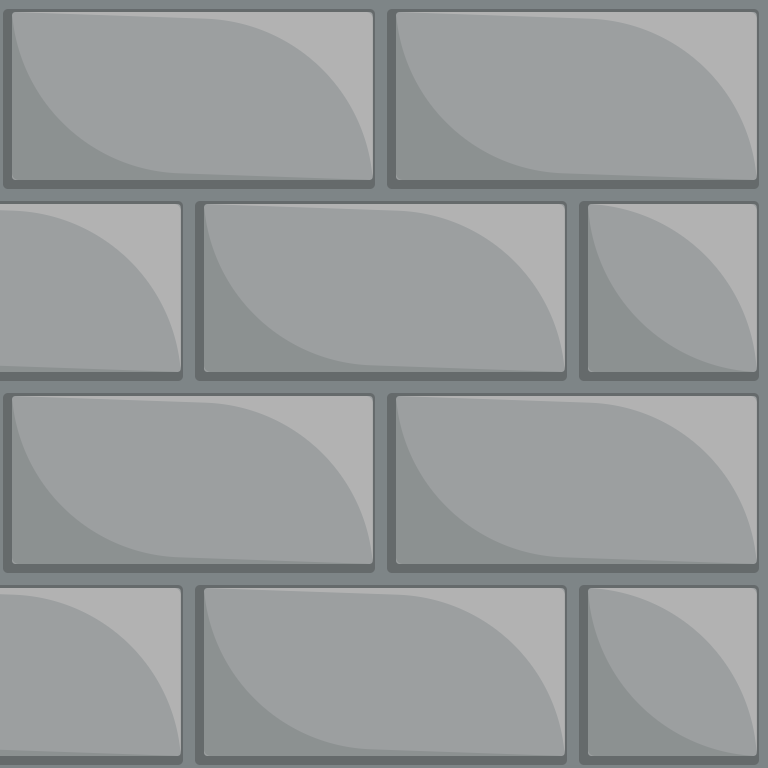
Give the GLSL for this pattern, as a WebGL 2 fragment shader.

```glsl
#version 300 es
precision highp float;

uniform vec2 u_resolution;
out vec4 fragColor;

const float ROWS = 4.0;
const float BRICK_LENGTH = 2.0; // in row heights

const vec3 MORTAR = vec3(0.495, 0.522, 0.53);
const vec3 EDGE = vec3(0.395, 0.415, 0.42);
const vec3 STONE = vec3(0.61, 0.623, 0.628);
const vec3 SHADE = vec3(0.55, 0.567, 0.567);
const vec3 LIGHT = vec3(0.70, 0.70, 0.70);

float coverage(float dist, float pixel) {
  return clamp(0.5 - dist / pixel, 0.0, 1.0);
}

// Distance to a rounded rectangle given by its lower left and upper right
float roundedRect(vec2 p, vec2 lo, vec2 hi, float radius) {
  vec2 q = abs(p - 0.5 * (lo + hi)) - 0.5 * (hi - lo) + radius;
  return length(max(q, 0.0)) + min(max(q.x, q.y), 0.0) - radius;
}

// Distance past a curve made of a tangent from the upper left corner
// followed by an arc that ends at the lower right corner
float cornerCurve(vec2 p, vec2 halfSize, vec2 arcOffset) {
  vec2 center = vec2(halfSize.x, -halfSize.y) - arcOffset;
  float radius = length(arcOffset);
  vec2 toCorner = vec2(-halfSize.x, halfSize.y) - center;
  float angle = atan(toCorner.y, toCorner.x)
              - acos(min(radius / length(toCorner), 1.0));
  vec2 normal = vec2(cos(angle), sin(angle));
  vec2 q = p - center;
  bool onLine = dot(q, vec2(normal.y, -normal.x)) < 0.0;
  return (onLine ? dot(q, normal) : length(q)) - radius;
}

vec3 brick(vec2 p, float width, vec2 arcOffset, float pixel) {
  vec2 edgeLo = vec2(0.0156, 0.0156);
  vec2 edgeHi = vec2(width - 0.047, 0.953);
  vec2 faceLo = vec2(0.0625, 0.0625);
  vec2 faceHi = vec2(width - 0.0585, 0.9375);
  vec2 halfSize = 0.5 * (faceHi - faceLo);
  vec2 q = p - 0.5 * (faceLo + faceHi);

  // Bevel and flat face
  vec3 color = mix(MORTAR, EDGE, coverage(roundedRect(p, edgeLo, edgeHi, 0.026), pixel));
  color = mix(color, STONE, coverage(roundedRect(p, faceLo, faceHi, 0.018), pixel));

  // Light and shade mirror each other through the face centre
  float inner = coverage(roundedRect(p, faceLo, faceHi, 0.036), pixel);
  float light = coverage(-cornerCurve(q, halfSize, arcOffset), pixel);
  float shade = coverage(-cornerCurve(-q, halfSize, arcOffset), pixel);
  color = mix(color, SHADE, shade * inner);
  return mix(color, LIGHT, light * inner);
}

void main() {
  vec2 grid = gl_FragCoord.xy / u_resolution * ROWS;
  float pixel = ROWS / min(u_resolution.x, u_resolution.y);

  // Alternate rows shift by half a brick and close with a half brick
  float shifted = 1.0 - mod(floor(grid.y), 2.0);
  float along = grid.x + shifted * 0.5 * BRICK_LENGTH;
  float column = floor(along / BRICK_LENGTH);
  bool isHalf = shifted > 0.5 && column > 1.5;

  vec2 local = vec2(mod(along, BRICK_LENGTH), fract(grid.y));
  float width = isHalf ? 0.5 * BRICK_LENGTH : BRICK_LENGTH;
  vec2 arcOffset = isHalf ? vec2(0.917, 0.042) : vec2(0.901, 0.0625);
  fragColor = vec4(brick(local, width, arcOffset, pixel), 1.0);
}
```
